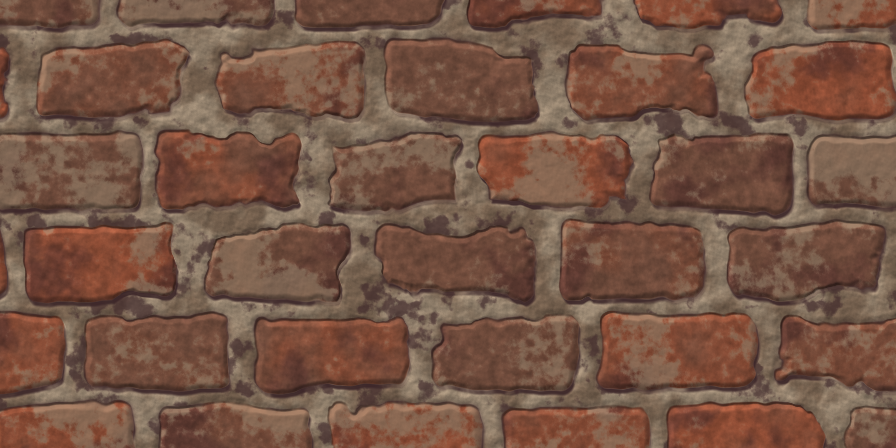
This texture is drawn by a Shadertoy shader. Its source:

```glsl
// Weathered red brick wall with uneven courses and rough, overflowing mortar.

// Each course, bottom to top: x of one brick centre, spacing of the bricks.
const vec2 COURSES[6] = vec2[6](
    vec2(0.135, 0.383), vec2(-0.030, 0.385), vec2(0.224, 0.393),
    vec2(0.148, 0.366), vec2(0.253, 0.393), vec2(0.060, 0.380));

float hash(vec2 p) {
    return fract(sin(dot(p, vec2(127.1, 311.7))) * 43758.5453);
}

float noise(vec2 p) {
    vec2 i = floor(p), f = fract(p);
    f = f * f * (3.0 - 2.0 * f);
    return mix(mix(hash(i), hash(i + vec2(1, 0)), f.x),
               mix(hash(i + vec2(0, 1)), hash(i + vec2(1, 1)), f.x), f.y);
}

float fbm(vec2 p) {
    float sum = 0.0, amp = 0.5;
    for (int i = 0; i < 5; i++) {
        sum += amp * noise(p);
        p = mat2(1.6, 1.2, -1.2, 1.6) * p + 7.3;
        amp *= 0.5;
    }
    return sum;
}

// Signed distance to the nearest brick, negative inside; id is column and row.
float brickDistance(vec2 p, out vec2 id) {
    // Ragged outlines
    p += 0.022 * (vec2(noise(p * 8.0), noise(p * 8.0 + 31.0)) - 0.5);
    p += 0.009 * (vec2(noise(p * 38.0), noise(p * 38.0 + 17.0)) - 0.5);

    float row = clamp(floor((p.y - 0.011) / 0.2025 + 0.5), 0.0, 5.0);
    vec2 course = COURSES[int(row)];
    float column = floor((p.x - course.x) / course.y + 0.5);
    id = vec2(column, row);

    vec2 q = p - vec2(course.x + column * course.y, 0.011 + row * 0.2025);
    q.y += q.x * 0.05 * (hash(id + 4.0) - 0.5);
    vec2 halfSize = vec2(0.167, 0.083)
                  + vec2(0.014, 0.006) * (vec2(hash(id + 9.0), hash(id + 15.0)) - 0.5);
    vec2 e = abs(q) - halfSize + 0.026;
    float d = length(max(e, 0.0)) + min(max(e.x, e.y), 0.0) - 0.026;

    // Mortar smeared over some of the edges
    return d + 0.022 * smoothstep(0.54, 0.72, fbm(p * 6.0 + 3.0));
}

// Relief of brick faces and lumpy mortar
float relief(vec2 p) {
    vec2 id;
    float d = brickDistance(p, id);
    float face = 0.9 * smoothstep(0.002, -0.016, d) + 0.35 * fbm(p * 48.0);
    float lumps = 0.95 * fbm(p * vec2(15.0, 21.0)) + 0.5 * fbm(p * 55.0)
                + 0.3 * smoothstep(0.0, 0.016, d);
    return mix(face, lumps, smoothstep(-0.003, 0.003, d));
}

void mainImage(out vec4 fragColor, in vec2 fragCoord) {
    vec2 p = fragCoord / iResolution.y;
    float soft = max(0.002, 0.7 / iResolution.y);
    vec2 id, aboveId;
    float d = brickDistance(p, id);
    float brick = smoothstep(soft, -soft, d);
    float coarse = fbm(p * 9.0 + id * 5.0);
    float grain = fbm(p * 60.0);

    // Fired clay, from dull brown to orange red, with dark stains
    vec3 clay = mix(vec3(0.43, 0.29, 0.23), vec3(0.54, 0.29, 0.20),
                    smoothstep(0.25, 0.9, hash(id + 2.0) + coarse - 0.45));
    clay = mix(clay, vec3(0.32, 0.19, 0.17),
               0.65 * smoothstep(0.50, 0.68, fbm(p * 8.0 + 40.0 + id)));
    clay *= 0.78 + 0.46 * grain;

    // Pale lime film, heavier on some bricks
    float cover = 0.25 * hash(id + 21.0) - 0.08;
    float film = smoothstep(0.50, 0.64, 0.65 * coarse + 0.35 * grain + cover);
    clay = mix(clay, vec3(0.53, 0.45, 0.37), 0.72 * film);

    // Sandy mortar
    vec3 mortar = mix(vec3(0.45, 0.37, 0.30), vec3(0.58, 0.51, 0.43),
                      smoothstep(0.3, 0.65, fbm(p * 16.0)));
    mortar *= 0.86 + 0.26 * grain;
    vec3 color = mix(mortar, clay, brick);

    // Light from the upper left
    float slope = relief(p) - relief(p + vec2(-0.003, 0.005));
    color *= 1.0 + clamp(0.85 * slope, -0.42, 0.24);

    // Shadow below and to the right of each brick, broken up by mortar
    float above = brickDistance(p + vec2(-0.004, 0.010), aboveId);
    float shadow = smoothstep(0.003, -0.005, above) * (1.0 - brick);
    float broken = smoothstep(0.32, 0.56, fbm(p * 11.0 + 60.0));
    color = mix(color, vec3(0.22, 0.14, 0.15), shadow * (0.3 + 0.6 * broken));

    // Crevices along the edges and pits in the mortar
    float crevice = exp(-abs(d) / 0.0035) * smoothstep(0.35, 0.6, fbm(p * 13.0 + 80.0));
    float pits = (1.0 - brick) * smoothstep(0.57, 0.70, fbm(p * 22.0 + 11.0));
    color = mix(color, vec3(0.24, 0.15, 0.16), max(0.6 * crevice, 0.65 * pits));

    fragColor = vec4(color, 1.0);
}
```
